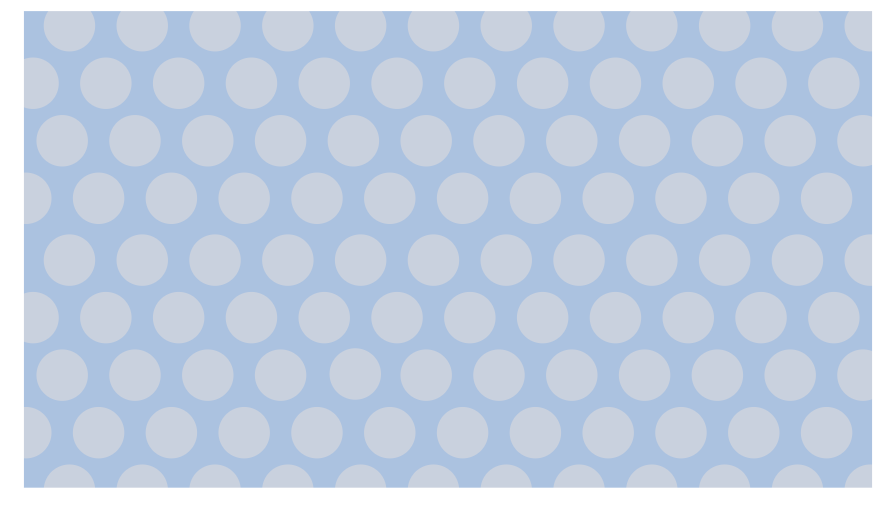
This pattern is drawn by a Shadertoy shader. Its source:

```glsl
// Pale grey dots on a light blue panel with a white border.
// Dots sit in staggered rows whose offset repeats every four rows; the upper
// band of rows is raised slightly, and one dot is nudged out of line.

const float PITCH = 0.08125;  // dot spacing, as a fraction of canvas width
const float ROW_STEP = 0.0642;

// Signed distance to the nearest dot edge; y runs downward.
float dotDistance(vec2 p) {
    // Raise the first four rows, leaving a wider gap below them.
    p.y += p.y < 0.2558 ? 0.0048 : 0.0;
    float row = round((p.y - 0.0335) / ROW_STEP);

    // Alternate rows shift by half a pitch, alternate pairs a little left.
    float startX = 0.0775 + 0.5 * PITCH * mod(row, 2.0)
                 - 0.0081 * floor(mod(row, 4.0) / 2.0);
    float column = round((p.x - startX) / PITCH);

    vec2 center = vec2(startX + column * PITCH, 0.0335 + row * ROW_STEP);
    if (row == 6.0 && column == 4.0) center += vec2(0.0021, -0.0013);
    return length(p - center) - 0.0287;
}

// Signed distance to a rectangle given by two corners.
float boxDistance(vec2 p, vec2 low, vec2 high) {
    vec2 d = max(low - p, p - high);
    return max(d.x, d.y);
}

// Coverage of a shape, smoothed over one pixel.
float coverage(float dist) {
    return clamp(0.5 - dist * iResolution.x, 0.0, 1.0);
}

void mainImage(out vec4 fragColor, in vec2 fragCoord) {
    vec2 p = vec2(fragCoord.x, iResolution.y - fragCoord.y) / iResolution.x;

    vec3 blue = vec3(0.67, 0.76, 0.88);
    vec3 grey = vec3(0.79, 0.82, 0.87);
    vec3 color = mix(blue, grey, coverage(dotDistance(p)));

    // White border, wider at the bottom than at the top.
    float panel = boxDistance(p, vec2(0.0267, 0.0124), vec2(0.9733, 0.5443));
    color = mix(vec3(1.0), color, coverage(panel));

    fragColor = vec4(color, 1.0);
}
```
